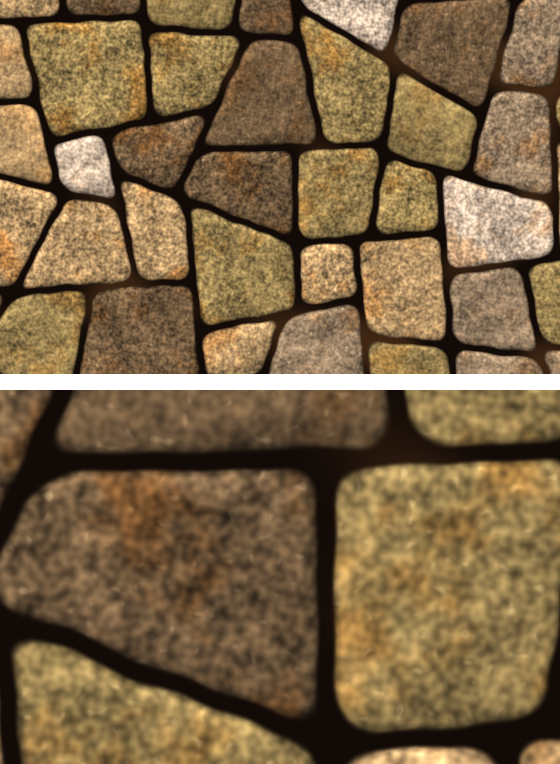
Top: the whole. Bottom: its middle third, enlarged.
This texture is drawn by a WebGL 2 fragment shader. Its source:

```glsl
#version 300 es
precision highp float;
// Dry-laid wall of rounded, grainy, four-sided stones with narrow dark joints.

uniform vec2 u_resolution;
out vec4 fragColor;

const float STONES_PER_HEIGHT = 4.25;
const float WALL_TURN = 0.13;
const float MAX_TILT = 0.43;
const float JITTER = 0.2;
const float JOINT_HALF_WIDTH = 0.034;
const float CORNER_BLEND = 0.16;
const vec2 LIGHT_DIR = vec2(-0.5, 0.866);

vec3 hash3(vec2 p) {
  vec3 q = fract(vec3(p.xyx) * vec3(0.1031, 0.1030, 0.0973));
  q += dot(q, q.yxz + 33.33);
  return fract((q.xxy + q.yzz) * q.zyx);
}

mat2 rotation(float a) {
  return mat2(cos(a), sin(a), -sin(a), cos(a));
}

float cornerGradient(vec2 cell, vec2 offset) {
  float a = 6.2832 * hash3(cell + 57.0).x;
  return dot(vec2(cos(a), sin(a)), offset);
}

float gradientNoise(vec2 p) {
  vec2 i = floor(p), f = p - i;
  vec2 u = f * f * f * (f * (f * 6.0 - 15.0) + 10.0);
  vec2 e = vec2(1.0, 0.0);
  float low = mix(cornerGradient(i, f), cornerGradient(i + e, f - e), u.x);
  float high = mix(cornerGradient(i + e.yx, f - e.yx), cornerGradient(i + 1.0, f - 1.0), u.x);
  return mix(low, high, u.y);
}

float fbm(vec2 p) {
  float sum = 0.0, amplitude = 1.0;
  for (int i = 0; i < 4; i++) {
    sum += amplitude * gradientNoise(p);
    p = rotation(0.6) * p * 2.1 + 17.0;
    amplitude *= 0.58;
  }
  return sum;
}

float smoothMax(float a, float b, float k) {
  float h = max(k - abs(a - b), 0.0) / k;
  return max(a, b) + 0.25 * k * h * h;
}

// Each lattice vertex carries one tilted joint, alternately upright and level;
// a stone is bounded by the joints of its four corners.
float stoneDistance(vec2 p, vec2 cell) {
  float d = -2.0;
  for (int k = 0; k < 4; k++) {
    vec2 corner = vec2(k & 1, k >> 1);
    vec2 vertex = cell + corner;
    vec2 outward = 2.0 * corner - 1.0;
    vec3 rnd = hash3(vertex + 11.0) * 2.0 - 1.0;
    bool upright = mod(vertex.x + vertex.y, 2.0) < 0.5;
    vec2 normal = upright ? vec2(outward.x, 0.0) : vec2(0.0, outward.y);
    normal = rotation(rnd.z * MAX_TILT) * normal;
    d = smoothMax(d, dot(p - vertex - JITTER * rnd.xy, normal), CORNER_BLEND);
  }
  return d + JOINT_HALF_WIDTH;
}

vec3 stoneColor(float pick) {
  if (pick < 0.27) return vec3(0.56, 0.47, 0.37);  // grey brown
  if (pick < 0.48) return vec3(0.57, 0.48, 0.30);  // olive
  if (pick < 0.70) return vec3(0.69, 0.56, 0.39);  // tan
  if (pick < 0.85) return vec3(0.43, 0.34, 0.24);  // dark brown
  return vec3(0.78, 0.69, 0.60);                   // pale granite
}

vec3 stoneSurface(vec2 p, vec2 cell) {
  vec3 rnd = hash3(cell + 83.0);
  vec2 q = rotation(rnd.y * 3.14) * p + rnd.xz * 40.0;
  float mottle = fbm(q * vec2(1.6, 3.4));
  float rust = smoothstep(0.0, 0.55, fbm(q * 1.7 + 9.0));
  float grain = gradientNoise(p * 13.0) + gradientNoise(p * 27.0 + 5.0);
  vec3 color = stoneColor(rnd.x);
  color = mix(color, color * vec3(1.02, 0.84, 0.62), rust * (0.3 + 0.5 * rnd.z));
  color *= 1.0 + 0.32 * mottle + mix(0.28, 0.48, rnd.z) * grain;
  float fleck = smoothstep(0.3, 0.6, gradientNoise(p * 19.0 + 31.0));
  return color + fleck * vec3(0.13, 0.12, 0.10);
}

void main() {
  vec2 uv = gl_FragCoord.xy / u_resolution.y;
  float pixel = STONES_PER_HEIGHT / u_resolution.y;
  vec2 p = rotation(WALL_TURN) * uv * STONES_PER_HEIGHT + vec2(6.0, 3.0);
  vec2 rough = vec2(gradientNoise(p * 4.0), gradientNoise(p * 4.0 + 23.0));
  vec2 bent = p + 0.03 * rough;

  // Nearest stone
  float d = 9.0;
  vec2 stone = vec2(0.0);
  for (int j = -1; j <= 1; j++) {
    for (int i = -1; i <= 1; i++) {
      vec2 cell = floor(bent) + vec2(i, j);
      float candidate = stoneDistance(bent, cell);
      if (candidate < d) { d = candidate; stone = cell; }
    }
  }

  // Rounded edges: lit rim above, shade below
  float facing = (stoneDistance(bent + 0.02 * LIGHT_DIR, stone) - d) / 0.02;
  float bevel = smoothstep(-0.13, 0.0, d);
  vec3 color = stoneSurface(p, stone) * (1.04 + 0.26 * bevel * facing);
  color *= 1.0 - 0.5 * smoothstep(-0.035, 0.01, d);

  // Joints: almost black, with some earthy fill
  float earth = smoothstep(0.1, 0.5, gradientNoise(p * 0.9 + 4.0));
  vec3 joint = mix(vec3(0.07, 0.04, 0.025), vec3(0.36, 0.22, 0.11), 0.6 * earth);
  float edge = max(0.012, pixel);
  color = mix(color, joint, smoothstep(-edge, edge, d));
  fragColor = vec4(clamp(color, 0.0, 1.0), 1.0);
}
```
